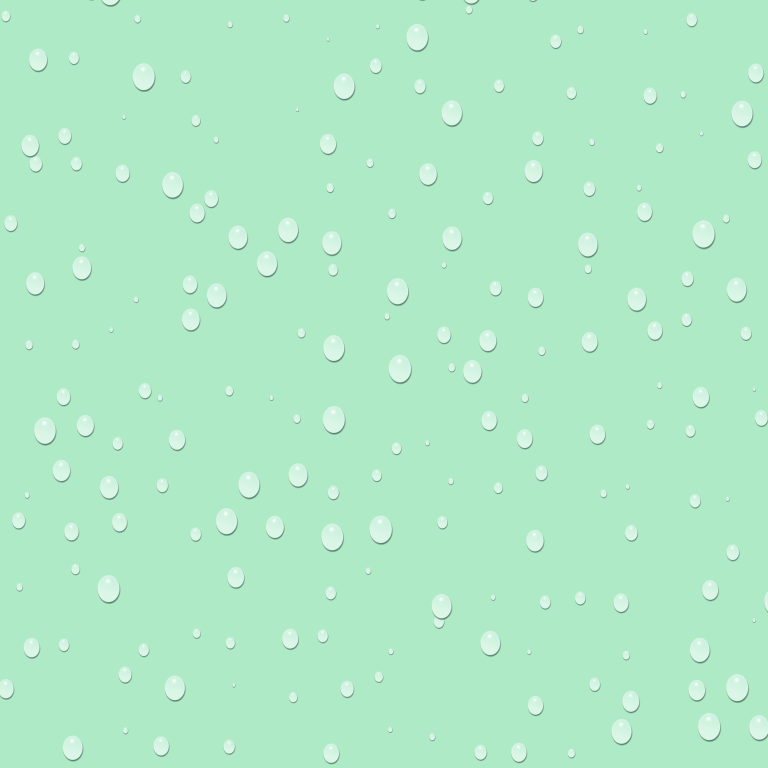
Reproduce this texture procedurally as a Shadertoy shader.

```glsl
// Scattered pale water drops on a flat mint ground.
// Each cell of a jittered grid may hold one upright elliptical drop with a
// soft body gradient, a small highlight near its top and a thin shadow below.

#define CELLS 15.0          // grid cells per canvas height
#define PRESENCE 0.84       // chance that a cell holds a drop
#define JITTER 0.78         // scatter inside a cell
#define MIN_RADIUS 0.0018   // half width of the smallest drop
#define MAX_RADIUS 0.0148   // half width of the largest drop
#define SIZE_BIAS 1.15      // above 1 favours small drops
#define STRETCH 1.22        // drop height over width
#define MINT vec3(0.687, 0.918, 0.780)
#define BODY_TOP vec3(0.795, 0.945, 0.865)
#define BODY_LOW vec3(0.860, 0.966, 0.905)
#define SHADOW vec3(0.270, 0.420, 0.350)
#define GLINT vec3(0.970, 1.000, 0.985)

vec3 hash3(vec2 cell) {
    vec3 p = fract(vec3(cell.xyx) * vec3(0.1031, 0.1030, 0.0973));
    p += dot(p, p.yxz + 33.33);
    return fract((p.xxy + p.yzz) * p.zyx);
}

// Approximate signed distance to an ellipse, accurate near its edge
float ellipse(vec2 p, vec2 radii) {
    float k = length(p / radii);
    float slope = length(p / (radii * radii));
    return k * (k - 1.0) / max(slope, 1e-4);
}

float coverage(float dist, float blur) {
    return 1.0 - smoothstep(-blur, blur, dist);
}

vec3 paintDrop(vec3 color, vec2 p, float radius, float pixel) {
    vec2 radii = radius * vec2(1.0, STRETCH);
    vec2 q = p / radii;

    // Shadow peeking out under the lower right edge
    vec2 drift = vec2(0.04, -0.10) * radius + vec2(0.0001, -0.0005);
    float shade = coverage(ellipse(p - drift, radii), pixel + 0.03 * radius);
    color = mix(color, SHADOW, 0.85 * shade);

    // Body, lighter towards the bottom and along the rim
    vec3 body = mix(BODY_LOW, BODY_TOP, smoothstep(-0.7, 0.9, q.y + 0.25 * q.x));
    body = mix(body, BODY_LOW, 0.6 * smoothstep(0.75, 1.0, length(q)));

    // Round highlight with a faint halo
    float spot = length((p - vec2(-0.06, 0.70) * radius) / radius);
    body = mix(body, GLINT, 0.85 * (1.0 - smoothstep(0.06, 0.27, spot)));
    body = mix(body, GLINT, 0.20 * (1.0 - smoothstep(0.1, 0.6, spot)));

    return mix(color, body, coverage(ellipse(p, radii), pixel));
}

void mainImage(out vec4 fragColor, in vec2 fragCoord) {
    vec2 uv = fragCoord / iResolution.y;
    float pixel = 0.75 / iResolution.y;
    vec2 home = floor(uv * CELLS);
    vec3 color = MINT;

    // Drops of this cell and its neighbours
    for (int y = -1; y <= 1; y++) {
        for (int x = -1; x <= 1; x++) {
            vec2 cell = home + vec2(x, y);
            vec3 place = hash3(cell + 17.0);
            vec3 traits = hash3(cell + 91.0);
            if (traits.x > PRESENCE) continue;
            vec2 center = (cell + 0.5 + JITTER * (place.xy - 0.5)) / CELLS;
            float radius = mix(MIN_RADIUS, MAX_RADIUS, pow(place.z, SIZE_BIAS));
            color = paintDrop(color, uv - center, radius, pixel);
        }
    }
    fragColor = vec4(color, 1.0);
}
```
